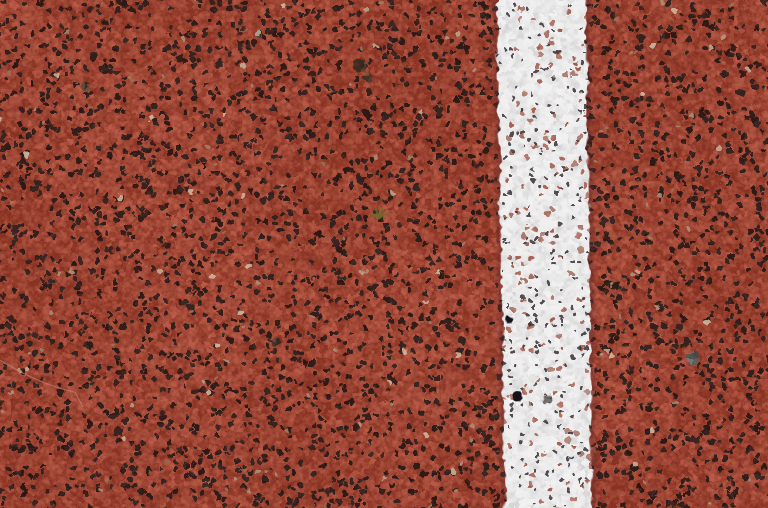
This texture is drawn by a WebGL 2 fragment shader. Its source:

```glsl
#version 300 es
precision highp float;
// Red rubber running track with dark pits, pale grit and one worn white lane line.

#define GRAIN_FREQ 92.0
#define PIT_FREQ 80.0
#define PIT_SHARE 0.32
#define FLECK_FREQ 72.0
#define FLECK_SHARE 0.17
#define GRIT_FREQ 64.0
#define GRIT_SHARE 0.025
#define EDGE_WEAR 0.007
#define ASPECT 1.515

uniform vec2 u_resolution;
out vec4 outColor;

const vec3 DEEP_RED = vec3(0.53, 0.195, 0.135);
const vec3 LIGHT_RED = vec3(0.72, 0.355, 0.28);
const vec3 PIT_BLACK = vec3(0.14, 0.08, 0.07);
const vec3 PAINT_WHITE = vec3(0.95, 0.945, 0.945);

float hash(vec2 p) {
    return fract(sin(dot(p, vec2(127.1, 311.7))) * 43758.5453);
}

float noise(vec2 p) {
    vec2 i = floor(p), f = fract(p);
    f = f * f * (3.0 - 2.0 * f);
    return mix(mix(hash(i), hash(i + vec2(1, 0)), f.x),
               mix(hash(i + vec2(0, 1)), hash(i + vec2(1, 1)), f.x), f.y);
}

// Nearest jittered grain: x = distance, y = random id, z = second random id
vec3 grain(vec2 p) {
    vec2 cell = floor(p);
    vec3 nearest = vec3(9.0, 0.0, 0.0);
    for (int j = -1; j <= 1; j++)
    for (int i = -1; i <= 1; i++) {
        vec2 c = cell + vec2(i, j);
        vec2 center = c + 0.1 + 0.8 * vec2(hash(c), hash(c + 57.3));
        float d = length(p - center);
        if (d < nearest.x) nearest = vec3(d, hash(c + 19.7), hash(c + 83.1));
    }
    return nearest;
}

// Coverage of the randomly chosen share of grains, with varied radii
float chips(vec3 g, float share, float radius, float soft) {
    float r = radius * (0.7 + 0.6 * g.z);
    return step(g.y, share) * (1.0 - smoothstep(r - soft, r + soft, g.x));
}

float disc(vec2 p, vec2 center, float r, float soft) {
    return 1.0 - smoothstep(r - soft, r + soft, length(p - center));
}

float segment(vec2 p, vec2 a, vec2 b) {
    vec2 d = b - a;
    return length(p - a - d * clamp(dot(p - a, d) / dot(d, d), 0.0, 1.0));
}

void main() {
    vec2 p = gl_FragCoord.xy / u_resolution * vec2(ASPECT, 1.0);
    float px = 1.0 / u_resolution.y;
    vec2 warp = vec2(noise(p * 150.0), noise(p * 150.0 + 41.0)) - 0.5;
    vec2 q = p + warp * 0.008;

    // Rubber granules
    vec3 g = grain(q * GRAIN_FREQ);
    float tone = 0.42 * g.y + 0.38 * noise(p * 170.0 + 9.0) + 0.3 * (0.75 - g.x);
    tone += 0.16 * (noise(p * 5.0) - 0.5);
    vec3 rubber = mix(DEEP_RED, LIGHT_RED, clamp(tone * 1.5 - 0.28, 0.0, 1.0));

    // Dark pits and pale grit
    vec3 pitCell = grain(q * PIT_FREQ + 31.0);
    float pit = chips(pitCell, PIT_SHARE, 0.42, 0.5 * px * PIT_FREQ);
    vec3 gritCell = grain(q * GRIT_FREQ + 73.0);
    float grit = chips(gritCell, GRIT_SHARE, 0.26, 0.5 * px * GRIT_FREQ);
    vec3 track = mix(rubber, PIT_BLACK + 0.07 * g.z, pit * 0.93);
    track = mix(track, mix(vec3(0.55, 0.43, 0.32), vec3(0.82, 0.75, 0.65), gritCell.z), grit * 0.85);

    // Painted line, slightly slanted, with ragged borders
    float wear = EDGE_WEAR * (noise(p * 110.0) + noise(p * 45.0) - 1.0);
    float left = p.x - (0.996 - 0.016 * p.y);
    float right = (1.168 - 0.012 * p.y) - p.x;
    float inside = min(left, right) + wear;
    float line = smoothstep(-px, px, inside);
    float fringe = exp(-pow((inside + 0.004) / 0.005, 2.0));
    track = mix(track, vec3(0.36, 0.16, 0.17), 0.4 * fringe);

    // Paint with exposed rubber flecks and small pits
    vec3 paint = PAINT_WHITE - 0.13 * (1.0 - noise(p * 140.0 + 5.0)) * g.y;
    vec3 fleckCell = grain(q * FLECK_FREQ + 117.0);
    float fleck = chips(fleckCell, FLECK_SHARE, 0.36, 0.6 * px * FLECK_FREQ);
    paint = mix(paint, mix(rubber, vec3(0.68, 0.56, 0.52), fleckCell.z * 0.7), fleck * 0.85);
    float paintPit = chips(pitCell, PIT_SHARE * 0.6, 0.27, 0.5 * px * PIT_FREQ);
    paint = mix(paint, vec3(0.22, 0.19, 0.21), paintPit * 0.85);
    vec3 color = mix(track, paint, line);

    // Loose stones and holes
    vec2 s = p + warp * 0.007;
    float holes = max(disc(s, vec2(1.020, 0.219), 0.010, px), disc(s, vec2(1.004, 0.370), 0.008, px));
    color = mix(color, vec3(0.09, 0.07, 0.10), holes);
    float stones = max(disc(s, vec2(1.366, 0.295), 0.013, px), disc(s, vec2(1.081, 0.213), 0.009, px));
    color = mix(color, vec3(0.37, 0.36, 0.35) * (0.7 + 0.6 * g.y), stones);
    float moss = max(disc(s, vec2(0.709, 0.872), 0.013, px), disc(s, vec2(0.726, 0.848), 0.009, px));
    moss = max(moss, max(disc(s, vec2(0.169, 0.831), 0.010, px), disc(s, vec2(0.545, 0.327), 0.009, px)));
    color = mix(color, vec3(0.23, 0.22, 0.17) * (0.6 + 0.8 * g.y), moss * 0.75);

    // Grass tuft: a small fan of blades
    for (int k = 0; k < 4; k++) {
        float a = 2.7 - 0.75 * float(k);
        float blade = segment(p, vec2(0.748, 0.572), vec2(0.748, 0.572) + 0.017 * vec2(cos(a), sin(a)));
        color = mix(color, vec3(0.40, 0.43, 0.16), 0.8 * (1.0 - smoothstep(0.001, 0.001 + 1.5 * px, blade)));
    }

    // Pale thread: a shallow curve ending in a hook
    float curve = abs(p.y - (0.291 - 0.62 * p.x + 1.3 * p.x * p.x)) + 9.0 * max(p.x - 0.148, 0.0);
    float thread = min(curve, segment(p, vec2(0.148, 0.228), vec2(0.163, 0.200)));
    color = mix(color, vec3(0.76, 0.52, 0.46), 0.6 * (1.0 - smoothstep(0.0, 1.3 * px, thread)));

    outColor = vec4(clamp(color, 0.0, 1.0), 1.0);
}
```
